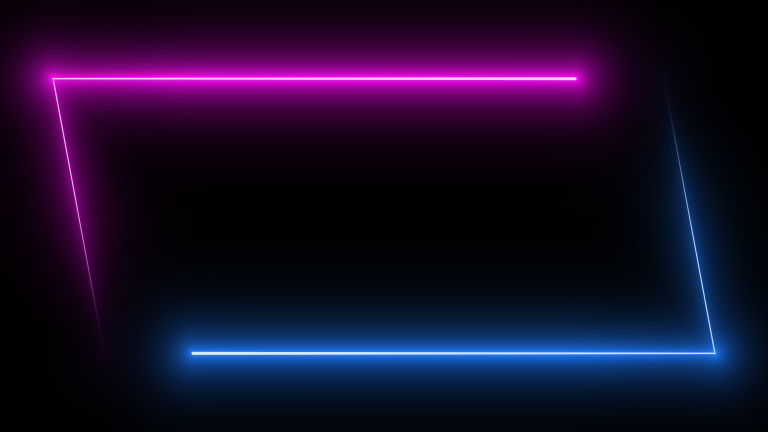
A WebGL 2 fragment shader for this background:

```glsl
#version 300 es
precision highp float;
// Two neon brackets, magenta and blue, on black. Each is a bright bar and a
// slanted arm that fades at its tip, built from segment distances with
// exponential halos. The blue bracket is the magenta one turned half a circle.

uniform vec2 u_resolution;
out vec4 fragColor;

const vec3 MAGENTA = vec3(1.0, 0.03, 0.98);
const vec3 BLUE = vec3(0.11, 0.48, 1.0);
const vec3 CORE = vec3(0.96, 0.97, 1.0);

// Bracket points, in canvas heights from the centre
const vec2 CORNER = vec2(-0.766, 0.318);
const vec2 BAR_END = vec2(0.442, 0.318);
const vec2 ARM_TIP = vec2(-0.648, -0.316);

// Distance to segment a-b (x) and position along it from 0 to 1 (y)
vec2 segment(vec2 p, vec2 a, vec2 b) {
    vec2 ab = b - a;
    float t = clamp(dot(p - a, ab) / dot(ab, ab), 0.0, 1.0);
    return vec2(length(p - a - ab * t), t);
}

// Wide soft halo with a tight bright rim
float halo(float d) {
    return 0.83 * exp(-d / 0.060) + 0.28 * exp(-d / 0.011);
}

// Smooth-edged coverage of a line with the given half width
float stroke(float d, float halfWidth, float pixel) {
    return clamp((halfWidth - d) / pixel + 0.5, 0.0, 1.0);
}

// Glow (x) and core (y) of one bracket
vec2 bracket(vec2 p, float pixel) {
    vec2 bar = segment(p, CORNER, BAR_END);
    vec2 arm = segment(p, CORNER, ARM_TIP);
    float fade = 1.0 - smoothstep(0.35, 1.0, arm.y);

    // Halos join without a crease at the corner
    float barGlow = halo(bar.x) * mix(0.85, 1.0, smoothstep(0.0, 0.3, bar.y));
    float armGlow = halo(arm.x) * 0.5 * mix(0.12, 1.0, fade);
    float glow = length(vec2(barGlow, armGlow));

    // The bar thickens toward its free end; the arm thins toward its tip
    float barCore = stroke(bar.x, mix(0.0016, 0.0036, bar.y), pixel);
    float armCore = stroke(arm.x, mix(0.0015, 0.0009, arm.y), pixel);
    return vec2(glow, max(barCore, armCore * 0.85 * fade));
}

// Tint the glow, then lay the pale core over it
vec3 neon(vec2 light, vec3 tint) {
    vec3 core = mix(CORE, tint, 0.12);
    return mix(tint * light.x, core, light.y);
}

void main() {
    vec2 p = (gl_FragCoord.xy - 0.5 * u_resolution) / u_resolution.y;
    float pixel = 1.0 / u_resolution.y;

    vec3 color = neon(bracket(p, pixel), MAGENTA)
               + neon(bracket(-p, pixel), BLUE);
    fragColor = vec4(min(color, 1.0), 1.0);
}
```
